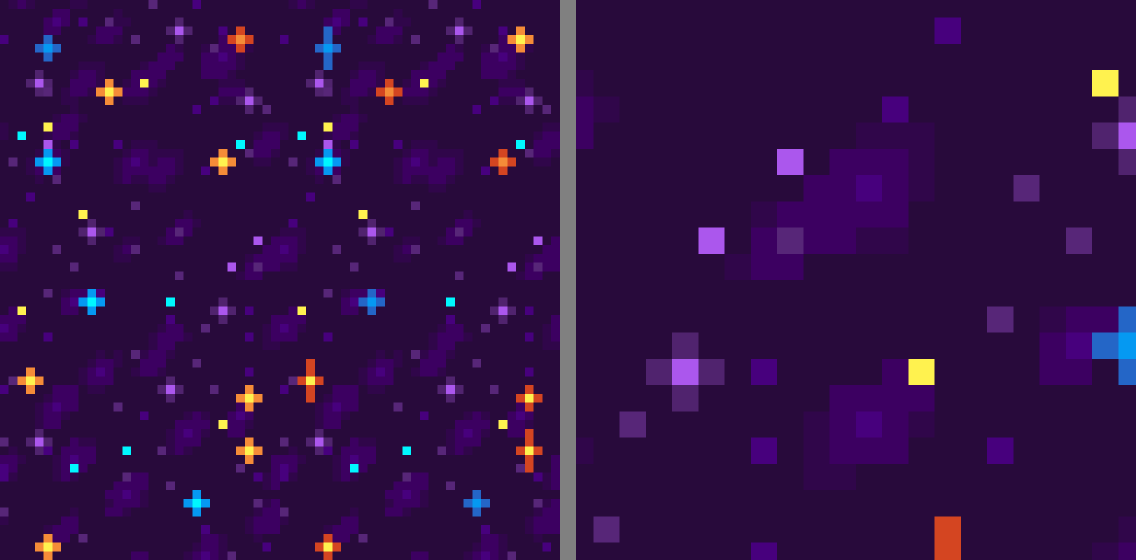
Left: the whole. Right: its middle third, enlarged.
Write a Shadertoy shader that draws this pattern.

```glsl
// A pixel-art night sky: plus-shaped stars, single-cell specks and soft nebula
// puffs on a coarse grid. Each layer scatters one item per tile by hashing, and
// positions repeat horizontally while the star tints and reach vary.

#define GRID 64.0          // cells along the canvas height
#define STAR_TILE 8.0      // cells per star tile
#define SPECK_TILE 4.0     // cells per speck tile
#define PUFF_TILE 8.0      // cells per nebula tile
#define REPEAT 32.0        // cells before positions repeat sideways
#define WARM_SHARE 0.2     // cumulative shares of star kinds
#define BLUE_SHARE 0.255
#define VIOLET_SHARE 0.47
#define LONG_SHARE 0.1     // stars with one stretched axis
#define PUFF_SIZE vec2(3.1, 1.9)

const vec3 NIGHT = vec3(0.155, 0.04, 0.23);
const vec3 NEBULA = vec3(0.235, 0.0, 0.38);
const vec3 INDIGO = vec3(0.28, 0.0, 0.49);
const vec3 DUSK = vec3(0.34, 0.15, 0.47);
const vec3 VIOLET = vec3(0.67, 0.34, 0.93);
const vec3 CYAN = vec3(0.0, 0.97, 1.0);
const vec3 AZURE = vec3(0.02, 0.6, 0.95);
const vec3 STEEL = vec3(0.14, 0.4, 0.78);
const vec3 YELLOW = vec3(1.0, 0.95, 0.31);
const vec3 ORANGE = vec3(0.96, 0.55, 0.22);
const vec3 EMBER = vec3(0.83, 0.27, 0.13);

float hash(vec2 p, float seed) {
    vec3 q = fract(p.xyx * vec3(0.1031, 0.103, 0.0973) + seed * 0.137);
    q += dot(q, q.yzx + 33.33);
    return fract((q.x + q.y) * q.z);
}

vec2 hash2(vec2 p, float seed) {
    return vec2(hash(p, seed), hash(p, seed + 0.61));
}

// Tile index wrapped so that layouts repeat sideways
vec2 wrapTile(vec2 tile, float size) {
    return vec2(mod(tile.x, REPEAT / size), tile.y);
}

// Diagonal cellular puffs, stepped into three tones
vec3 nebula(vec2 cell) {
    vec2 home = floor(cell / PUFF_TILE);
    float glow = 0.0;
    for (int y = -1; y <= 1; y++)
    for (int x = -1; x <= 1; x++) {
        vec2 tile = home + vec2(x, y);
        vec2 id = wrapTile(tile, PUFF_TILE);
        vec2 centre = floor((tile + hash2(id, 1.0)) * PUFF_TILE);
        vec2 d = cell - centre;
        vec2 along = vec2(d.x + d.y, d.y - d.x) * 0.7071;
        float size = mix(0.7, 1.25, hash(id, 2.0));
        float strength = mix(0.45, 1.0, hash(id, 3.0));
        float ragged = 0.25 * (hash(wrapTile(cell, 1.0), 4.0) - 0.5);
        float fall = 1.0 - length(along / (PUFF_SIZE * size)) + ragged;
        glow = max(glow, strength * fall);
    }
    vec3 col = mix(NIGHT, NEBULA, 0.4 * step(0.08, glow));
    col = mix(col, NEBULA, step(0.22, glow));
    return mix(col, INDIGO, step(0.72, glow));
}

// One-cell specks, at most one per tile
vec3 specks(vec3 col, vec2 cell) {
    vec2 tile = floor(cell / SPECK_TILE);
    vec2 id = wrapTile(tile, SPECK_TILE);
    vec2 spot = floor(hash2(id, 5.0) * SPECK_TILE);
    if (cell - tile * SPECK_TILE != spot) return col;
    float kind = hash(id, 6.0);
    if (kind < 0.06) return CYAN;
    if (kind < 0.105) return YELLOW;
    if (kind < 0.14) return VIOLET;
    if (kind < 0.41) return DUSK;
    return kind < 0.59 ? INDIGO : col;
}

// Plus-shaped stars: a bright heart with dimmer arms
vec3 stars(vec3 col, vec2 cell) {
    vec2 tile = floor(cell / STAR_TILE);
    vec2 id = wrapTile(tile, STAR_TILE);
    float kind = fract(0.618 * id.x + 0.29 * id.y * id.y);
    if (kind > VIOLET_SHARE) return col;

    vec2 centre = 1.0 + floor(hash2(id, 7.0) * (STAR_TILE - 2.0));
    vec2 reach = vec2(1.0);
    float tint = hash(tile, 8.0);
    if (kind < BLUE_SHARE && hash(tile, 9.0) < LONG_SHARE) {
        centre = clamp(centre, 2.0, STAR_TILE - 3.0);
        reach += tint < 0.5 ? vec2(1, 0) : vec2(0, 1);
    }
    vec2 d = abs(cell - tile * STAR_TILE - centre);
    if (min(d.x, d.y) > 0.5 || any(greaterThan(d, reach))) return col;

    bool heart = d.x + d.y < 0.5;
    if (kind < WARM_SHARE) {
        vec3 core = tint > 0.85 ? ORANGE : YELLOW;
        return heart ? core : (tint < 0.5 ? ORANGE : EMBER);
    }
    if (kind < BLUE_SHARE) {
        bool faded = tint > 0.7;
        return heart ? (faded ? AZURE : CYAN) : (faded ? STEEL : AZURE);
    }
    return heart ? VIOLET : DUSK * 0.92;
}

void mainImage(out vec4 fragColor, in vec2 fragCoord) {
    // Four samples per pixel smooth the cell edges at any size
    vec3 sum = vec3(0.0);
    for (int i = 0; i < 4; i++) {
        vec2 offset = vec2(i & 1, i >> 1) * 0.5 - 0.25;
        vec2 cell = floor((fragCoord + offset) / iResolution.y * GRID);
        sum += stars(specks(nebula(cell), cell), cell);
    }
    fragColor = vec4(sum / 4.0, 1.0);
}
```
